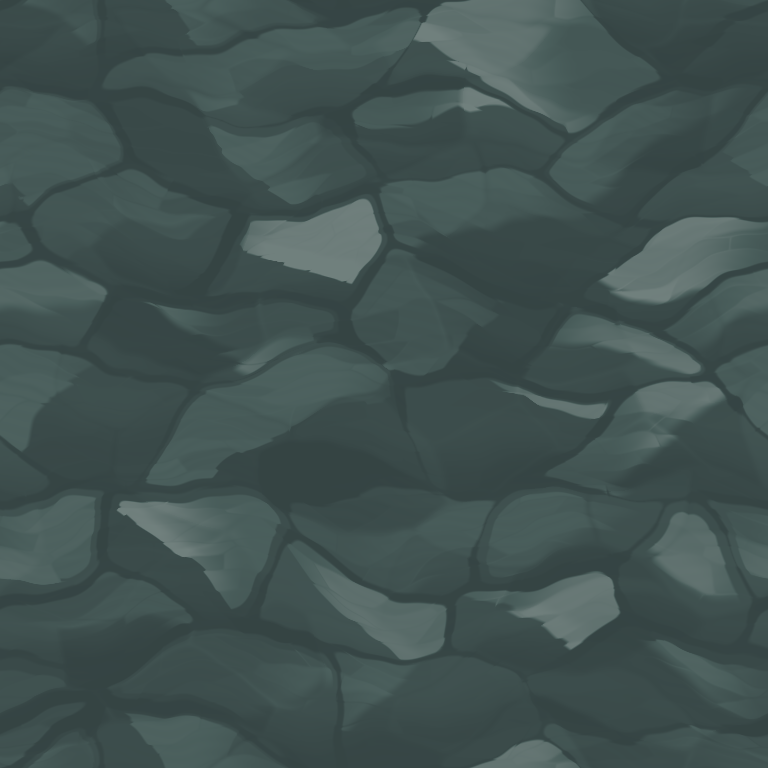
A WebGL 2 fragment shader for this texture:

```glsl
#version 300 es
precision highp float;
// Painted wall of dark teal stones with pale brushed facets, tiling in both directions.
uniform vec2 u_resolution;
out vec4 fragColor;

const float TAU = 6.28318531;

struct Cell {
    vec3 rnd;    // random values of the cell
    vec2 rel;    // position relative to the cell centre
    float edge;  // rounded distance to the cell border
};

vec3 hash3(vec2 c) {
    vec3 q = fract(c.xyx * vec3(0.1031, 0.1030, 0.0973));
    q += dot(q, q.yxz + 33.33);
    return fract((q.xxy + q.yzz) * q.zyx);
}

// Jittered centre in staggered rows; ids wrap at the canvas border
vec2 cellCentre(vec2 id, vec2 grid) {
    vec2 wrapped = mod(id, grid);
    vec2 jitter = hash3(wrapped + grid).xy - 0.5;
    return id + 0.5 + jitter * 0.9 + vec2(0.5 * mod(wrapped.y, 2.0) - 0.25, 0.0);
}

// Wrapping cellular noise; grid.y must be even
Cell cellular(vec2 p, vec2 grid) {
    vec2 g = p * grid, base = floor(g), nearId = base, near = vec2(9.0);
    for (int j = -2; j <= 2; j++)
    for (int i = -2; i <= 2; i++) {
        vec2 id = base + vec2(i, j);
        vec2 to = cellCentre(id, grid) - g;
        if (dot(to, to) < dot(near, near)) { near = to; nearId = id; }
    }
    // Blend the distances to all borders so that corners become round
    float sharpness = 30.0 * grid.y, sum = 0.0;
    for (int j = -2; j <= 2; j++)
    for (int i = -2; i <= 2; i++) {
        if (i == 0 && j == 0) continue;
        vec2 to = cellCentre(nearId + vec2(i, j), grid) - g;
        vec2 n = normalize(to - near);
        sum += exp(-sharpness * dot(0.5 * (near + to), n) / length(n * grid));
    }
    return Cell(hash3(mod(nearId, grid) + 71.0), -near / grid, -log(sum) / sharpness);
}

// Flat patches of paint, -0.5 to 0.5, with softened borders
float paintPatches(vec2 p, vec2 grid, float softness) {
    Cell c = cellular(p, grid);
    return (c.rnd.x - 0.5) * smoothstep(-0.3 * softness, softness, c.edge);
}

vec2 warp(vec2 p) {
    vec2 a = TAU * p;
    return p + 0.018 * vec2(sin(2.0 * a.y + a.x + 1.0), sin(2.0 * a.x - a.y + 2.6))
             + 0.008 * vec2(sin(5.0 * a.y - 2.0 * a.x), sin(5.0 * a.x + 3.0 * a.y + 0.7))
             + 0.0012 * sin(17.0 * a.yx + 4.0 * sin(3.0 * a));
}

vec3 palette(float tone) {
    vec3 shade = mix(vec3(0.208, 0.266, 0.264), vec3(0.29, 0.37, 0.36), clamp(tone / 0.4, 0.0, 1.0));
    return mix(shade, vec3(0.44, 0.50, 0.49), clamp((tone - 0.4) / 0.6, 0.0, 1.0));
}

void main() {
    vec2 p = warp(gl_FragCoord.xy / u_resolution);

    // Brush work: broad patches and thin slanted strokes
    float patches = paintPatches(p + 0.37, vec2(6.0, 12.0), 0.007);
    vec2 slanted = p + vec2(0.0, 0.02 * sin(TAU * (2.0 * p.x + p.y)));
    float strokes = paintPatches(slanted, vec2(9.0, 40.0), 0.0025);

    // Stone bodies, many of them sinking into the shade below
    Cell stone = cellular(p, vec2(4.0, 8.0));
    vec3 rnd = stone.rnd;
    float edge = stone.edge + 0.004 * strokes + 0.009 * patches;
    float body = smoothstep(0.003, 0.007, edge);
    float sunk = smoothstep(-0.06, 0.02, stone.rel.y + 0.04 * rnd.z);
    float bodyTone = mix(0.07, 0.24, rnd.x) * mix(0.3, 1.0, sunk) + 0.15 * patches;
    float tone = mix(0.02 + 0.05 * patches, bodyTone, body);

    // Lit facet: a tilted cut through the stone, fading to one side
    float tilt = (rnd.z - 0.5) * 1.9;
    float cut = dot(stone.rel, vec2(sin(tilt), cos(tilt)));
    cut += (fract(rnd.x * 7.3) - 0.4) * 0.05 + 0.014 * strokes + 0.012 * patches;
    cut += 0.007 * sin(TAU * (4.0 * p.x + rnd.y));
    float softness = mix(0.0015, 0.014, pow(fract(rnd.z * 5.7), 3.0));
    float inset = 0.004 + 0.012 * pow(fract(rnd.y * 9.1), 2.0);
    float facet = smoothstep(-softness, softness, cut) * smoothstep(inset, inset + 0.003, edge);
    float side = rnd.x < 0.5 ? -1.0 : 1.0;
    float fade = smoothstep(-0.09, 0.02, stone.rel.x * side + 0.08 * patches + 0.04 * strokes);
    facet *= mix(0.3, 1.0, fade);
    float facetTone = 0.25 + 0.72 * pow(rnd.y, 1.9) + 0.2 * patches + 0.12 * strokes;
    tone = mix(tone, facetTone, facet);

    // Pale dry-brush accent along the lower rim of the brightest facets
    float rim = smoothstep(0.022, 0.004, abs(cut - 0.012)) * smoothstep(0.45, 0.8, rnd.y);
    tone += 0.16 * rim * facet * (0.6 + strokes);

    // Faint bristle marks
    float bristles = sin(TAU * (64.0 * p.y + 5.0 * p.x) + 3.0 * sin(TAU * 6.0 * p.x));
    tone += 0.03 * strokes + 0.008 * bristles * (0.2 + facet);

    fragColor = vec4(palette(tone), 1.0);
}
```
